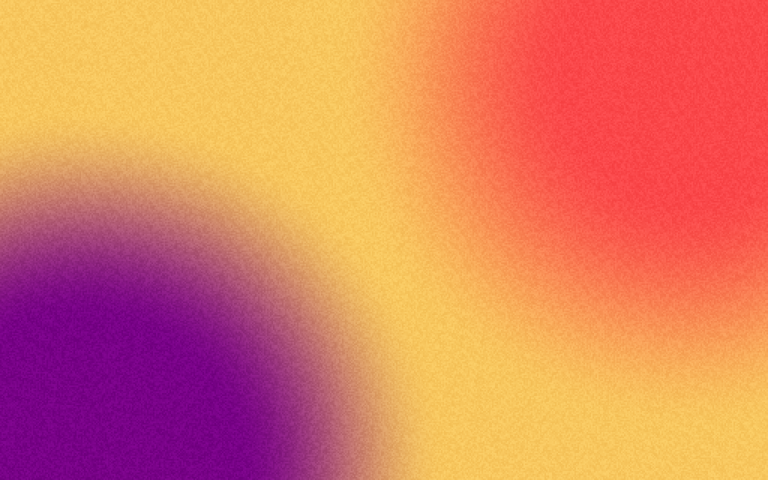
A WebGL 2 fragment shader for this background:

```glsl
#version 300 es
precision highp float;
// Grainy gradient: a violet glow at the lower left and a coral glow at the
// upper right over warm yellow. Each glow is a smoothstep of the distance to
// its centre; fine value noise then adds the grain.

uniform vec2 u_resolution;
out vec4 outColor;

// Colours
const vec3 YELLOW = vec3(0.97, 0.78, 0.37);
const vec3 VIOLET = vec3(0.47, 0.01, 0.53);
const vec3 CORAL = vec3(0.98, 0.28, 0.29);

// Glow centres as fractions of the canvas
const vec2 VIOLET_CENTRE = vec2(0.10, 0.0);
const vec2 CORAL_CENTRE = vec2(0.90, 0.85);

// Radii where each glow starts and ends its fade, in canvas heights
const vec2 VIOLET_FADE = vec2(0.335, 0.775);
const vec2 CORAL_FADE = vec2(0.25, 0.755);

// Grain cells per canvas height, and grain strength
const float GRAIN_CELLS = 320.0;
const float GRAIN_AMOUNT = 0.051;

float hash(vec2 p) {
    return fract(sin(dot(p, vec2(12.9898, 78.233))) * 43758.5453);
}

// Smoothly interpolated lattice noise in 0..1
float valueNoise(vec2 p) {
    vec2 cell = floor(p);
    vec2 f = smoothstep(0.0, 1.0, p - cell);
    float low = mix(hash(cell), hash(cell + vec2(1.0, 0.0)), f.x);
    float high = mix(hash(cell + vec2(0.0, 1.0)), hash(cell + 1.0), f.x);
    return mix(low, high, f.y);
}

// Full inside fade.x, gone outside fade.y
float glow(vec2 p, vec2 centre, vec2 fade) {
    return 1.0 - smoothstep(fade.x, fade.y, distance(p, centre));
}

void main() {
    vec2 canvas = vec2(u_resolution.x / u_resolution.y, 1.0);
    vec2 p = gl_FragCoord.xy / u_resolution.y;

    // Base and the two glows
    vec3 color = YELLOW;
    color = mix(color, CORAL, glow(p, CORAL_CENTRE * canvas, CORAL_FADE));
    color = mix(color, VIOLET, glow(p, VIOLET_CENTRE * canvas, VIOLET_FADE));

    // Grain, strongest in the middle tones of each channel
    float grain = 2.0 * valueNoise(p * GRAIN_CELLS - 0.5) - 1.0;
    vec3 response = 0.3 + 2.4 * color * (1.0 - color);
    color += grain * GRAIN_AMOUNT * response;

    outColor = vec4(clamp(color, 0.0, 1.0), 1.0);
}
```
